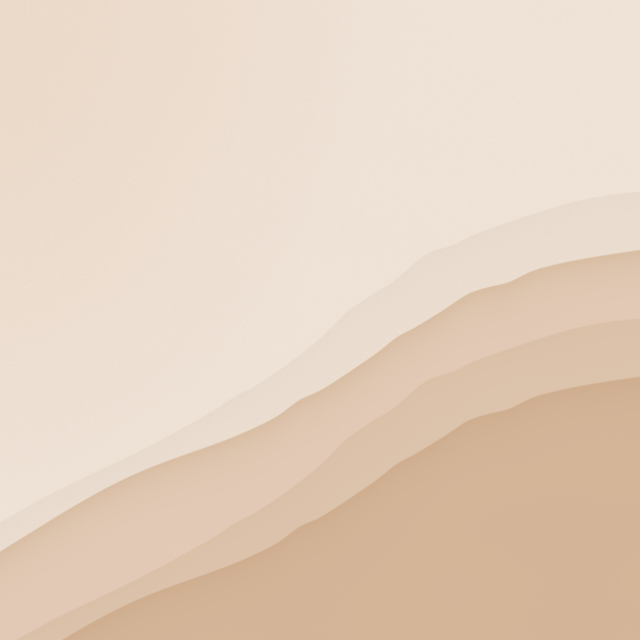
Reproduce this background procedurally as a WebGL 2 fragment shader.

```glsl
#version 300 es
precision highp float;
// Layered beige paper hills rising to the right under a softly lit paper sky.

uniform vec2 u_resolution;
out vec4 fragColor;

vec2 hashGradient(vec2 cell) {
  vec3 q = fract(vec3(cell.xyx) * vec3(0.1031, 0.1030, 0.0973));
  q += dot(q, q.yzx + 33.33);
  return fract((q.xx + q.yz) * q.zy) * 2.0 - 1.0;
}

float gradientNoise(vec2 p) {
  vec2 i = floor(p), f = fract(p);
  vec2 u = f * f * f * (f * (f * 6.0 - 15.0) + 10.0);
  float a = dot(hashGradient(i), f);
  float b = dot(hashGradient(i + vec2(1, 0)), f - vec2(1, 0));
  float c = dot(hashGradient(i + vec2(0, 1)), f - vec2(0, 1));
  float d = dot(hashGradient(i + vec2(1, 1)), f - vec2(1, 1));
  return mix(mix(a, b, u.x), mix(c, d, u.x), u.y);
}

float bump(float x, float center, float width) {
  float t = (x - center) / width;
  return exp(-t * t);
}

// Sum of the first harmonics of a half sine across the canvas
float harmonics(float x, vec4 low, vec3 high) {
  float a = 3.14159 * x;
  return dot(low, sin(a * vec4(1, 2, 3, 4))) + dot(high, sin(a * vec3(5, 6, 7)));
}

// Outline of the pale, thin sheets
float outerRidge(float x) {
  float h = 0.1836 + 0.5169 * x;
  h += harmonics(x, vec4(0.040, -0.0353, 0.0076, 0.0058), vec3(-0.0009, -0.0017, 0.0026));
  h += 0.003 * bump(x, 0.368, 0.022) + 0.005 * bump(x, 0.54, 0.022);
  h += 0.002 * bump(x, 0.667, 0.015) - 0.008 * bump(x, 0.615, 0.028);
  return h - 0.004 * bump(x, 0.71, 0.022);
}

// Outline of the deeper sheets, which cast a stronger shade
float innerRidge(float x) {
  float h = 0.138 + 0.4714 * x;
  h += harmonics(x, vec4(0.0328, -0.0181, 0.0177, 0.0032), vec3(-0.0009, -0.0007, -0.0008));
  h += 0.006 * bump(x, 0.468, 0.024) + 0.004 * bump(x, 0.62, 0.022);
  return h + 0.004 * bump(x, 0.73, 0.025) - 0.006 * bump(x, 0.795, 0.027);
}

// Lays one sheet over the colour, shaded just below its upper edge
vec3 addSheet(vec3 base, vec3 sheet, vec3 shade, float depth, float falloff) {
  float blur = max(0.0017, 0.9 / u_resolution.y);
  vec3 color = mix(sheet, shade, exp(-max(depth, 0.0) / falloff));
  return mix(base, color, smoothstep(-blur, blur, depth));
}

void main() {
  vec2 uv = gl_FragCoord.xy / u_resolution;

  // Sky paper, warmer at the upper left
  float light = smoothstep(0.0, 0.95, length((uv - vec2(-0.08, 1.03)) * vec2(1.1, 0.9)));
  vec3 color = mix(vec3(0.920, 0.850, 0.785), vec3(0.935, 0.888, 0.843), light);

  // Two ridges, each repeated lower down
  float drop = 0.198;
  float outer = (outerRidge(uv.x) - uv.y) * 0.86;
  float inner = (innerRidge(uv.x) - uv.y) * 0.86;
  float lower = drop * 0.86;
  color = addSheet(color, vec3(0.921, 0.869, 0.816), vec3(0.908, 0.854, 0.799), outer, 0.035);
  color = addSheet(color, vec3(0.883, 0.789, 0.713), vec3(0.847, 0.741, 0.635), inner, 0.024);
  color = addSheet(color, vec3(0.866, 0.766, 0.674), vec3(0.856, 0.753, 0.657), outer - lower, 0.04);
  color = addSheet(color, vec3(0.830, 0.708, 0.597), vec3(0.811, 0.681, 0.560), inner - lower, 0.024);

  // Fine paper relief in loose patches, fading on the deeper sheets
  vec2 grain = uv * vec2(130.0, 190.0);
  float relief = gradientNoise(grain) + 0.7 * gradientNoise(grain * 1.7 + 17.0);
  float patches = 0.9 + 0.8 * gradientNoise(uv * 13.0 + 5.0);
  float mottling = gradientNoise(uv * vec2(5.0, 9.0));
  float strength = mix(0.007, 0.0015, smoothstep(-0.01, 0.03, inner));
  color += relief * patches * strength + mottling * 0.003;

  fragColor = vec4(color, 1.0);
}
```
